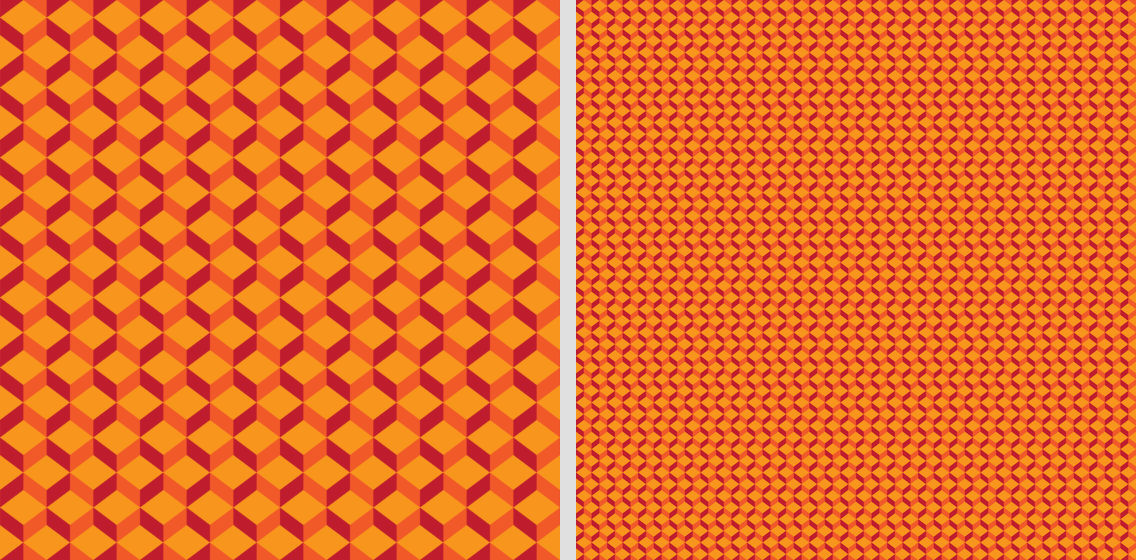
Left, the tile; right, the same tile 3 across and 3 down.
This pattern is drawn by a Shadertoy shader. Its source:

```glsl
// Tumbling blocks: orange diamond tops over alternating crimson and vermilion cube sides.

const vec2 REPEATS = vec2(12.0, 8.0);   // cells across and down, two cubes per cell
const vec3 TOP_ORANGE = vec3(0.97, 0.583, 0.11);
const vec3 SIDE_VERMILION = vec3(0.945, 0.35, 0.16);
const vec3 SIDE_CRIMSON = vec3(0.748, 0.115, 0.182);

// Offset to the nearest wrapped copy of a centre, folded into one quadrant
vec2 foldedOffset(vec2 cell, vec2 centre) {
    return abs(fract(cell - centre + 0.5) - 0.5);
}

// Signed distance, in canvas units, to diamonds one cell wide and half a cell high
float diamondDistance(vec2 cell, vec2 centre, vec2 repeats) {
    vec2 slope = vec2(2.0, 4.0);
    return (dot(foldedOffset(cell, centre), slope) - 1.0) / length(slope * repeats);
}

// Signed distance, in canvas units, to columns half a cell wide
float columnDistance(vec2 cell, float centre, vec2 repeats) {
    return (foldedOffset(cell, vec2(centre)).x - 0.25) / repeats.x;
}

// Antialiased coverage of a shape
float coverage(float dist, float pixel) {
    return clamp(0.5 - dist / pixel, 0.0, 1.0);
}

void mainImage(out vec4 fragColor, in vec2 fragCoord) {
    vec2 cell = fragCoord / iResolution.xy * REPEATS;
    float pixel = 1.2 / min(iResolution.x, iResolution.y);

    // Cube sides alternate by column
    float crimson = coverage(columnDistance(cell, 0.25, REPEATS), pixel);
    vec3 color = mix(SIDE_VERMILION, SIDE_CRIMSON, crimson);

    // Cube tops sit in two staggered rows per cell
    float tops = min(diamondDistance(cell, vec2(0.5, 0.75), REPEATS),
                     diamondDistance(cell, vec2(0.0, 0.25), REPEATS));
    color = mix(color, TOP_ORANGE, coverage(tops, pixel));

    fragColor = vec4(color, 1.0);
}
```
